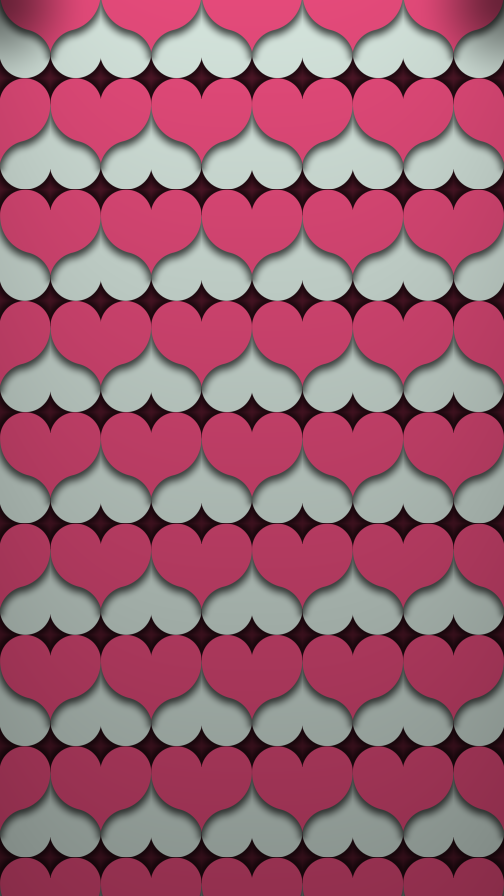
A Shadertoy shader for this pattern:

```glsl
// Rows of interlocking paper hearts: upright pink ones overlap inverted pale ones
// on a dark ground. One heart distance function, built from tangent arcs, is
// repeated in staggered rows, with soft shadows and light falling from the top.

const float COLUMNS    = 5.0;     // hearts across the canvas width
const float ROW_HEIGHT = 1.1045;  // row spacing, in heart widths
const float FIRST_ROW  = 0.775;   // depth of the first full row below the top
const float SHADOW_DROP = 0.03;
const float SHADOW_SIZE = 0.13;
const float SHADOW_DARK = 0.62;
const float LIGHT_LOW  = 0.67;
const float LIGHT_HIGH = 1.04;
const vec3 PINK   = vec3(0.86, 0.28, 0.46);
const vec3 PALE   = vec3(0.80, 0.86, 0.83);
const vec3 GROUND = vec3(0.28, 0.08, 0.14);

// Heart outline, y pointing down from the top of the lobes
const vec2  LOBE  = vec2(0.247, 0.255);
const float LOBE_R = 0.255;
const vec2  BELLY = vec2(0.13, 0.27);
const float BELLY_R = 0.37;
const vec2  WAIST = vec2(0.292, 0.92);  // centre of the hollow beside the tip
const float WAIST_R = 0.30;
const vec2  TIP   = vec2(0.0, 0.85);
const float NOTCH_FILL = 0.2;

float cross2(vec2 a, vec2 b) { return a.x * b.y - a.y * b.x; }

// Signed distance to one heart, repeated along x with period 1
float heartRow(vec2 p) {
    p.x = abs(fract(p.x + 0.5) - 0.5);
    float lobe = length(p - LOBE) - LOBE_R;
    float body = length(p - BELLY) - BELLY_R;
    if (cross2(p - BELLY, WAIST - BELLY) < 0.0) {
        bool pastTip = cross2(WAIST - TIP, p - TIP) > 0.0;
        body = pastTip ? length(p - TIP) : WAIST_R - length(p - WAIST);
    }
    return min(lobe, max(body, NOTCH_FILL - p.y));
}

float cover(float d, float px) { return 1.0 - smoothstep(-0.7 * px, 0.7 * px, d); }

// Brightness: strong at the top, fading down, with shaded upper corners
float lighting(vec2 uv) {
    float side = abs(2.0 * uv.x - 1.0);
    float light = mix(LIGHT_LOW, LIGHT_HIGH, uv.y) * (1.0 - 0.08 * side * side * side);
    vec2 corner = vec2((1.0 - side) / 0.36, (1.0 - uv.y) / 0.10);
    return light * mix(0.5, 1.0, smoothstep(0.0, 1.0, length(corner)));
}

void mainImage(out vec4 fragColor, in vec2 fragCoord) {
    vec2 uv = fragCoord / iResolution.xy;
    float px = COLUMNS / iResolution.x;

    // Staggered rows, measured downward from the top edge
    float depth = (iResolution.y - fragCoord.y) * px - FIRST_ROW;
    float row = floor(depth / ROW_HEIGHT);
    vec2 p = vec2(fragCoord.x * px + 0.5 * mod(row, 2.0), depth - row * ROW_HEIGHT);

    float pink = heartRow(p);
    float pale = heartRow(vec2(p.x + 0.5, ROW_HEIGHT - p.y));
    float paleAbove = heartRow(vec2(p.x, -p.y));
    float pinkBelow = heartRow(vec2(p.x + 0.5, p.y - ROW_HEIGHT));

    // Ground, dimmed close to the hearts around it
    float gap = min(min(pink, pinkBelow), min(pale, paleAbove));
    vec3 color = GROUND * mix(0.45, 1.0, smoothstep(0.0, 0.10, gap));

    // Pale hearts under the soft shadow of the pink ones
    float shadowDist = heartRow(p - vec2(0.0, SHADOW_DROP));
    float shade = 1.0 - smoothstep(-0.03, SHADOW_SIZE, shadowDist);
    vec3 shaded = PALE * (1.0 - SHADOW_DARK * shade * shade);
    color = mix(color, shaded, cover(pale, px));

    // Pink hearts on top
    color = mix(color, PINK, cover(pink + 0.002, px));
    fragColor = vec4(color * lighting(uv), 1.0);
}
```
